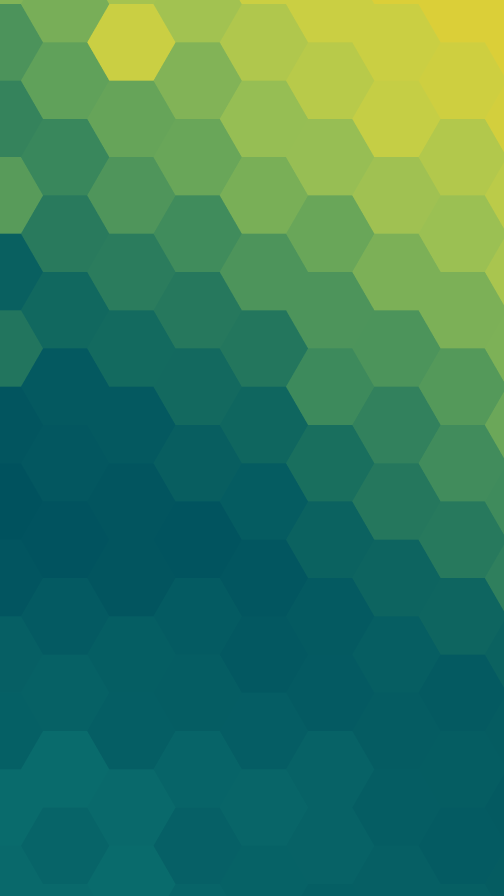
Reproduce this background procedurally as a Shadertoy shader.

```glsl
// Honeycomb of flat hexagons fading from golden yellow through green to deep teal.

// Grid, in units of the canvas height, measured from the top left
const float CELL_HEIGHT = 0.0854;
const float COLUMN_STEP = CELL_HEIGHT * 0.8660254;
const vec2 GRID_ORIGIN = vec2(-0.0013, 0.0473);

// Diagonal fade, in steps of the colour ramp
const float FADE_START = 4.05;
const float FADE_RATE = 8.3;
const float FADE_SLANT = 0.75;
const float FLOOR_TONE = 0.65;
const float JITTER = 0.6;

// Bright cells
const vec2 FOCAL_CELL = vec2(2.0, 0.0);
const float ACCENT_LIFT = 1.6;

const vec3 LAGOON = vec3(0.04, 0.43, 0.43);
const int STOPS = 8;
const vec3 RAMP[STOPS] = vec3[STOPS](
    vec3(0.00, 0.32, 0.37), vec3(0.02, 0.36, 0.38),
    vec3(0.08, 0.42, 0.37), vec3(0.24, 0.54, 0.36),
    vec3(0.41, 0.65, 0.35), vec3(0.60, 0.75, 0.33),
    vec3(0.78, 0.81, 0.27), vec3(0.86, 0.81, 0.22));

const int SAMPLES = 3;

float hash(vec2 p) {
    return fract(sin(dot(p, vec2(127.1, 311.7))) * 43758.5453);
}

vec3 rampColor(float tone) {
    vec3 color = RAMP[0];
    for (int i = 1; i < STOPS; i++) {
        color = mix(color, RAMP[i], clamp(tone - float(i - 1), 0.0, 1.0));
    }
    return color;
}

// Centre of a cell; odd columns sit half a cell higher
vec2 cellCenter(vec2 cell) {
    float row = cell.y - 0.5 * mod(cell.x, 2.0);
    return GRID_ORIGIN + vec2(cell.x * COLUMN_STEP, row * CELL_HEIGHT);
}

// Column and row of the nearest centre
vec2 nearestCell(vec2 p) {
    vec2 grid = (p - GRID_ORIGIN) / vec2(COLUMN_STEP, CELL_HEIGHT);
    vec2 best = vec2(0.0);
    float bestDistance = 1e5;
    for (int i = 0; i < 2; i++) {
        float column = floor(grid.x) + float(i);
        float row = floor(grid.y + 0.5 * mod(column, 2.0) + 0.5);
        vec2 cell = vec2(column, row);
        float d = distance(p, cellCenter(cell));
        if (d < bestDistance) {
            bestDistance = d;
            best = cell;
        }
    }
    return best;
}

// Lift for the focal cell and for alternate cells along the left edge
float accent(vec2 cell) {
    bool focal = distance(cell, FOCAL_CELL) < 0.5;
    bool edge = abs(cell.x) < 0.5 && abs(cell.y - 3.0) < 1.5
        && mod(cell.y, 2.0) < 0.5;
    return focal || edge ? ACCENT_LIFT : 0.0;
}

vec3 cellColor(vec2 cell) {
    vec2 center = cellCenter(cell);
    float noise = hash(cell) - 0.5;

    // Diagonal fade, rising slightly again towards the bottom
    float tone = FADE_START - FADE_RATE * (center.y - FADE_SLANT * center.x);
    tone = max(tone, FLOOR_TONE * smoothstep(0.5, 0.75, center.y));
    tone += JITTER * noise + accent(cell);

    // Teal light from the lower left corner
    float glow = smoothstep(0.6, 0.95, center.y) * (1.0 - 1.6 * center.x);
    glow = clamp(glow * (0.9 + JITTER * noise), 0.0, 1.0);
    return mix(rampColor(tone), LAGOON, glow);
}

void mainImage(out vec4 fragColor, in vec2 fragCoord) {
    // Average a few samples per pixel for smooth edges
    vec3 sum = vec3(0.0);
    for (int i = 0; i < SAMPLES * SAMPLES; i++) {
        vec2 offset = (vec2(i % SAMPLES, i / SAMPLES) + 0.5) / float(SAMPLES) - 0.5;
        vec2 p = (fragCoord + offset) / iResolution.y;
        p.y = 1.0 - p.y;
        sum += cellColor(nearestCell(p));
    }
    fragColor = vec4(sum / float(SAMPLES * SAMPLES), 1.0);
}
```
